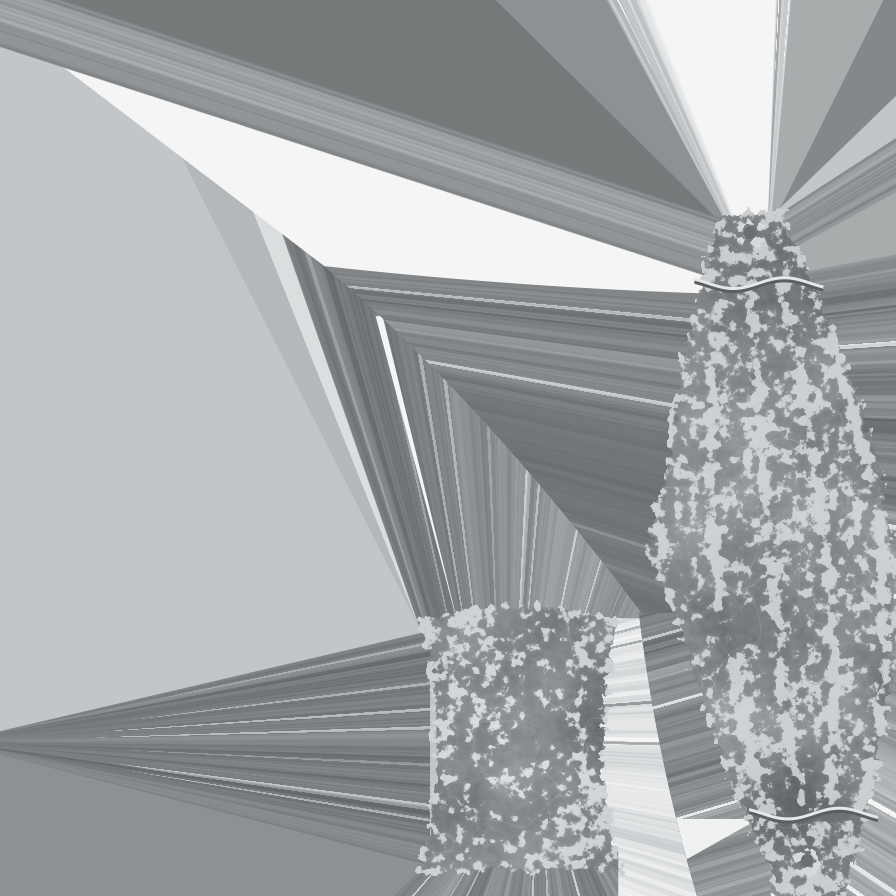
This background is drawn by a WebGL 2 fragment shader. Its source:

```glsl
#version 300 es
precision highp float;
// Folded grey rays spreading from two worn, speckled textile forms.
// Ray fields are pencils of lines cut into hashed bands; flat facets are
// half planes painted in order; the forms use layered noise.
#define DARK .46
#define MID .555
#define SOFT .66
#define LIGHT .765
#define PALE .86
#define WHITE .96
#define STREAK .27
#define GRAIN_SCALE 115.
#define PATCH_SCALE 10.

uniform vec2 u_resolution;
out vec4 fragColor;
vec2 p;      // canvas position, y down
float tone;  // grey painted so far

float hash(vec2 c) {
  vec3 q = fract(c.xyx * .1031);
  q += dot(q, q.yzx + 33.33);
  return fract((q.x + q.y) * q.z);
}

float noise(vec2 c) {
  vec2 i = floor(c), f = fract(c), e = vec2(1, 0);
  f *= f * (3. - 2. * f);
  return mix(mix(hash(i), hash(i + e), f.x),
             mix(hash(i + e.yx), hash(i + 1.), f.x), f.y);
}

float fbm(vec2 c) {
  float sum = 0., amp = .533;
  for (int k = 0; k < 4; k++) {
    sum += amp * noise(c);
    c = mat2(1.6, 1.2, -1.2, 1.6) * c + 7.3;
    amp *= .5;
  }
  return sum;
}

float bell(float x) { return exp(-x * x); }

// Signed distance to the line from xy to zw, positive on its right
float side(vec4 l) {
  vec2 d = l.zw - l.xy;
  return dot(p - l.xy, vec2(-d.y, d.x)) / length(d);
}

// Coordinate across a pencil of lines: 0 on a, 1 on b
float fan(vec4 a, vec4 b) {
  float s = side(a);
  return clamp(s / (s - side(b)), -4., 4.);
}

// Smooth-edged random steps, faded where finer than a pixel
float bands(float u, float n) {
  float x = u * n, i = floor(x), w = fwidth(x);
  float edge = smoothstep(1. - clamp(w, .01, 1.), 1., fract(x));
  float v = mix(hash(vec2(i, n)), hash(vec2(i + 1., n)), edge);
  return mix(v, .5, smoothstep(.6, 2., w));
}

float streaks(float u, float n) {
  float s = .45 * bands(u, n) + .3 * bands(u, n * 3.7) + .25 * bands(u, n * 11.) - .5;
  return STREAK * (s + smoothstep(.91, .97, bands(u, n * 5.3)));
}

void layer(float paint, float d) {
  tone = mix(tone, paint, clamp(.5 + d * u_resolution.y, 0., 1.));
}

// Worn surface; wear raises the share of pale flecks
float cloth(float wear, float grain) {
  float blotch = fbm(p * PATCH_SCALE);
  float fleck = smoothstep(.6, .74, grain + .3 * wear + .4 * blotch - .2);
  float scratch = smoothstep(.012, 0., abs(noise(p * vec2(24, 17)) - .5));
  return mix(.28 + .34 * blotch + .12 * grain, PALE, max(.8 * fleck, .15 * scratch));
}

void main() {
  p = gl_FragCoord.xy / u_resolution;
  p.y = 1. - p.y;
  tone = DARK;

  // Upper facets, swept clockwise around the spindle tip
  layer(MID, side(vec4(.797, .241, .553, 0)));
  vec4 a = vec4(.806, .24, .677, 0), b = vec4(.862, .234, .883, 0);
  float u = fan(a, b), rim = 1. - smoothstep(.1, .22, u) + smoothstep(.9, .93, u);
  layer(WHITE - rim * (.24 - 1.6 * streaks(u, 18.)), side(a));
  layer(SOFT, side(b));
  layer(.52, side(vec4(.87, .234, .986, 0)));
  layer(LIGHT, side(vec4(.875, .228, 1, .107)));
  a = vec4(.875, .235, 1, .154); b = vec4(.89, .275, 1, .215);
  layer(.56 + 1.3 * streaks(fan(a, b), 7.), side(a));
  layer(SOFT, side(b));
  a = vec4(.915, .3, 1, .284);
  u = fan(a, vec4(.965, .9, 1, .92));
  layer(.53 + .1 * smoothstep(.4, 1., u) + 1.2 * streaks(u, 19.), side(a));

  // Diagonal band and the open field under it
  a = vec4(.07, 0, .797, .241); b = vec4(.072, .076, .781, .306);
  float west = .86 - p.x, under = min(west, side(b));
  layer(.58 + streaks(fan(a, b), 8.), min(west, side(a)));
  layer(LIGHT, under);

  // Folded rays meeting along a curved mitre
  layer(.71, min(under, side(vec4(.469, .703, .208, .186))));
  layer(PALE, min(under, side(vec4(.469, .703, .285, .243))));
  a = vec4(.469, .703, .318, .27);
  u = fan(a, vec4(.622, .667, .638, .579));
  layer(mix(DARK, .57, smoothstep(.15, .8, u)) + .7 * streaks(u, 12.), min(under, side(a)));
  layer(WHITE, min(side(vec4(.512, .7, .419, .352)), min(side(vec4(.428, .357, .512, .7)), p.y - .353)));
  float m = p.x - .362, mitre = .297 + m * (.853 + .68 * m);
  u = fan(vec4(.362, .297, .781, .327), vec4(.64, .58, .72, .605));
  float calm = smoothstep(.5, .62, u);
  layer(.51 - .055 * calm + (.9 - .6 * calm) * streaks(u, 11.), min(under, min(mitre - p.y, m)));
  float sag = .297 + m * (.11 - .09 * m) - p.y;
  layer(WHITE, min(under, min(side(vec4(.362, .297, .072, .076)), sag)));

  // Gap between the forms: pale rays, then dark past a bent edge
  float e = p.y - .684, bend = p.x - .713 - e * (.12 + .27 * e);
  u = fan(vec4(.68, .7, .715, .69), vec4(.68, .96, .77, .99));
  layer(.87 - .9 * streaks(u, 13.), min(-bend, min(p.y - .69, p.x - .66)));
  u = fan(vec4(.716, .69, .77, .675), vec4(.755, .91, .84, .885));
  layer(.51 + .07 * u + 1.1 * streaks(u, 11.), min(west, min(bend, e)));
  layer(.94, min(bend, min(p.y - .914, side(vec4(.85, .912, .77, .957)))));

  // Low left fan and the plain below it
  a = vec4(0, .816, .475, .705); b = vec4(.03, .85, .475, .965);
  float left = .48 - p.x;
  layer(.47 + .9 * streaks(fan(a, b), 12.), min(left, side(a)));
  layer(MID, min(left, side(b)));
  a = vec4(.44, 1, .475, .965);
  u = fan(a, vec4(.71, 1, .69, .97));
  layer(.5 + streaks(u, 15.), min(p.y - .95, min(side(a), .69 - p.x)));

  // Low block with concave sides
  float grain = fbm(p * GRAIN_SCALE), ragged = .022 * (grain - .5);
  vec2 q = (p - vec2(.58, .83)) / .14;
  float edge = min(.094 + .018 * q.y * q.y - abs(p.x - .58), p.y - .675 - .03 * q.x * q.x);
  float wear = .2 + .6 * bell((p.x - .648) / .008) + .5 * exp(-max(edge, 0.) / .007);
  layer(cloth(wear, grain) + .08 * bell(1.4 * length(q)), min(edge, .972 - p.y) + ragged);

  // Tall spindle with four pale ribs
  float h = clamp((p.y - .24) / .76, 0., 1.), x = p.x - .838 - .07 * h;
  float halfWidth = .036 + .088 * sin(3.1416 * h);
  float lobe = x < 0. ? .025 * bell((p.y - .61) / .06) : 0.;
  float rib = abs(fract(2. * x / halfWidth + 1.7) - .5) * halfWidth * .5;
  float belly = smoothstep(.295, .285, abs(p.y - .613));
  float ends = smoothstep(.22, .42, abs(p.y - .6));
  wear = mix(.6, .1 + .4 * ends + .85 * bell(rib / .0075), belly);
  layer(cloth(wear, grain), min(halfWidth + lobe - abs(x), p.y - .238) + ragged);

  // A seam and an eyelet at each end
  for (float s = 0.; s < 2.; s++) {
    float c = p.x - mix(.847, .908, s), span = .072 - abs(c);
    float seam = p.y - mix(.316, .908, s) + .006 * sin(c * 55.);
    layer(.36, min(span, .0022 - abs(seam - .003)));
    layer(.9, min(span, .0017 - abs(seam)));
    float r = length(p - mix(vec2(.837, .26), vec2(.901, .96), s));
    layer(.84, .003 - abs(r - .011) + ragged);
    layer(.42, .007 - r);
  }

  // Cool tint, fading toward white
  tone = clamp(tone, .36, WHITE);
  fragColor = vec4(tone + vec3(0, .013, .02) * min(1., 5. - 5. * tone), 1);
}
```
